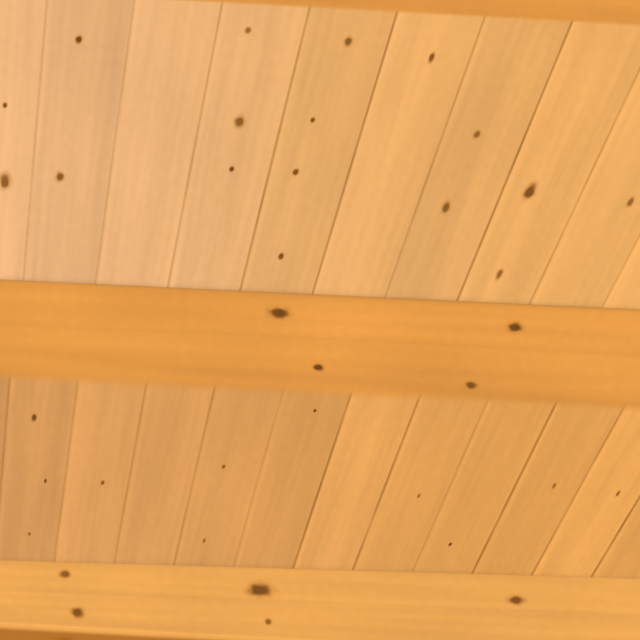
Write a WebGL 1 fragment shader that draws this texture.

```glsl
precision highp float;
// Pine ceiling: two bays of leaning, converging boards between three beams.
// Each bay maps to (board index, depth) space, where seams, grain and knots
// come from hashes and gradient noise; the beams are laid over the bays.
uniform vec2 u_resolution;

// Beam edges as (height at left, slope), measured downward from the top
const vec2 TOP_BEAM_END = vec2(-0.016, 0.055);
const vec2 MID_BEAM_START = vec2(0.437, 0.047);
const vec2 MID_BEAM_END = vec2(0.589, 0.049);
const vec2 LOW_BEAM_START = vec2(0.875, 0.029);
const vec2 LOW_BEAM_END = vec2(0.978, 0.055);
// First seam and board pitch, each at the (far, near) end of a bay
const vec2 UPPER_SEAM = vec2(0.074, 0.036);
const vec2 UPPER_PITCH = vec2(0.1367, 0.113);
const vec2 LOWER_SEAM = vec2(0.122, 0.085);
const vec2 LOWER_PITCH = vec2(0.1066, 0.0932);
const float SEAM_WIDTH = 0.0018;
const float BOARD_CONTRAST = 0.07;
const float GRAIN_CONTRAST = 0.045;
const float BOARD_KNOT_CHANCE = 0.52;
const float BEAM_KNOT_CHANCE = 0.75;

const vec3 PINK_PINE = vec3(0.905, 0.69, 0.48);
const vec3 GOLD_PINE = vec3(0.925, 0.675, 0.385);
const vec3 DULL_PINE = vec3(0.85, 0.605, 0.355);
const vec3 WARM_PINE = vec3(0.90, 0.635, 0.33);
const vec3 BEAM_PINE = vec3(0.91, 0.61, 0.28);
const vec3 PALE_BEAM = vec3(0.935, 0.66, 0.335);
const vec3 SEAM_BROWN = vec3(0.58, 0.38, 0.17);
const vec3 HALO_BROWN = vec3(0.74, 0.48, 0.20);
const vec3 KNOT_BROWN = vec3(0.40, 0.24, 0.09);
const vec3 LIP_BROWN = vec3(0.69, 0.42, 0.15);

vec2 hash2(vec2 p) {
  vec3 q = fract(p.xyx * vec3(0.1031, 0.1030, 0.0973));
  q += dot(q, q.yzx + 33.33);
  return fract((q.xx + q.yz) * q.zy);
}

float gradientAt(vec2 cell, vec2 offset) {
  return dot(hash2(cell + 71.0) * 2.0 - 1.0, offset);
}

float noise(vec2 p) {
  vec2 i = floor(p), f = fract(p), e = vec2(1.0, 0.0);
  vec2 s = f * f * f * (f * (f * 6.0 - 15.0) + 10.0);
  float a = mix(gradientAt(i, f), gradientAt(i + e, f - e), s.x);
  float b = mix(gradientAt(i + e.yx, f - e.yx), gradientAt(i + 1.0, f - 1.0), s.x);
  return 1.4 * mix(a, b, s.y);
}

float edgeAt(vec2 edge, float x) { return edge.x + edge.y * x; }

// At most one knot per cell; 'along' is the unit axis of the grain
vec3 addKnots(vec3 wood, vec2 q, vec2 cellSize, vec2 along, float radius, float chance, float seed) {
  vec2 id = floor(q) + seed;
  vec2 kind = hash2(id + 13.0), trait = hash2(id + 47.0);
  vec2 d = (fract(q) - mix(vec2(0.3), vec2(0.7), hash2(id))) * cellSize;
  float stretch = 1.1 + 0.9 * trait.y * trait.y;
  float r = radius * mix(0.35, 1.0, trait.x * trait.x);
  float dist = length(d / (1.0 + along * (stretch - 1.0))) / r;
  dist += 0.25 * noise(d * 90.0 + id);
  float present = step(kind.x, chance);
  wood = mix(wood, HALO_BROWN, present * 0.55 * (1.0 - smoothstep(0.6, 1.5, dist)));
  float core = 1.0 - smoothstep(0.35, 1.0, dist);
  return mix(wood, KNOT_BROWN, present * core * mix(0.45, 0.9, kind.y));
}

vec3 boards(vec2 p, float top, float bottom, vec2 seam, vec2 pitch, vec3 leftTone,
            vec3 rightTone, float rows, float knotRadius, float seed) {
  float depth = (p.y - top) / (bottom - top);
  float width = mix(pitch.x, pitch.y, depth);
  float k = (p.x - mix(seam.x, seam.y, depth)) / width;
  vec2 trait = hash2(vec2(floor(k), seed));
  vec3 wood = mix(leftTone, rightTone, smoothstep(0.0, 0.9, p.x + 0.2 * (trait.y - 0.5)));

  // Tone per board, then broad streaks and fine grain along it
  float streak = noise(vec2(k * 3.0 + seed, depth * 0.7));
  float grain = noise(vec2(k * 13.0, depth * 2.5 + seed));
  wood *= 1.0 + BOARD_CONTRAST * (trait.x - 0.5) + GRAIN_CONTRAST * (streak + 0.6 * grain);

  // Seams differ in depth and fade in places
  float seamId = floor(k + 0.5);
  float gap = (k - seamId) * width;
  float strength = mix(0.2, 0.8, hash2(vec2(seamId, seed + 5.0)).x) * mix(0.6, 1.0, p.x);
  strength *= 0.85 + 0.5 * noise(vec2(seamId * 3.7, depth * 5.0 + seed));
  float soft = max(SEAM_WIDTH, 1.0 / u_resolution.y);
  wood *= 1.0 + 0.04 * exp(-abs(gap - 0.006) / 0.004);
  wood = mix(wood, SEAM_BROWN, strength * (1.0 - smoothstep(0.2 * soft, 1.8 * soft, abs(gap))));

  vec2 cellSize = vec2(width, (bottom - top) / rows);
  return addKnots(wood, vec2(k, depth * rows), cellSize, vec2(0.0, 1.0), knotRadius, BOARD_KNOT_CHANCE, seed);
}

vec3 beam(vec2 p, float top, float bottom, vec3 tone, float seed) {
  float depth = (p.y - top) / (bottom - top);
  float grain = noise(vec2(p.x * 2.5 + seed, depth * 9.0));
  float cloud = noise(p * vec2(5.0, 9.0) + seed);
  float crack = exp(-abs(depth - 0.45 - 0.03 * noise(vec2(p.x * 4.0, seed))) / 0.02);
  vec3 wood = tone * (1.0 + 0.04 * grain + 0.03 * cloud - 0.03 * crack);
  wood *= 1.0 - 0.04 * smoothstep(0.6, 1.0, depth);
  vec2 cellSize = vec2(1.0 / 3.2, (bottom - top) / 2.0);
  return addKnots(wood, vec2(p.x * 3.2, depth * 2.0), cellSize, vec2(1.0, 0.0), 0.0145, BEAM_KNOT_CHANCE, seed);
}

void main() {
  vec2 p = gl_FragCoord.xy / u_resolution;
  p.y = 1.0 - p.y;
  float soft = max(0.0018, 1.0 / u_resolution.y);
  float topEnd = edgeAt(TOP_BEAM_END, p.x);
  float midStart = edgeAt(MID_BEAM_START, p.x), midEnd = edgeAt(MID_BEAM_END, p.x);
  float lowStart = edgeAt(LOW_BEAM_START, p.x), lowEnd = edgeAt(LOW_BEAM_END, p.x);

  // Two bays of boards
  vec3 upper = boards(p, topEnd, midStart, UPPER_SEAM, UPPER_PITCH, PINK_PINE, GOLD_PINE, 4.0, 0.011, 3.0);
  vec3 lower = boards(p, midEnd, lowStart, LOWER_SEAM, LOWER_PITCH, DULL_PINE, WARM_PINE, 3.0, 0.007, 29.0);
  vec3 color = mix(upper, lower, step(midStart + 0.05, p.y));

  // Beams and the thin shadows where they meet the boards
  float inMid = smoothstep(-soft, soft, p.y - midStart) * smoothstep(-0.009, 0.009, midEnd - p.y);
  color = mix(color, beam(p, topEnd - 0.15, topEnd, BEAM_PINE, 53.0), smoothstep(-0.004, 0.004, topEnd - p.y));
  color = mix(color, beam(p, midStart, midEnd, BEAM_PINE, 61.0), inMid);
  color = mix(color, beam(p, lowStart, lowEnd, PALE_BEAM, 83.0), smoothstep(-soft, soft, p.y - lowStart));
  color *= 1.0 - 0.14 * exp(-abs(p.y - midStart) / 0.003) - 0.08 * exp(-abs(p.y - lowStart) / 0.003);
  color *= 1.0 + 0.08 * exp(-abs(p.y - lowEnd + 0.004) / 0.004);
  color = mix(color, LIP_BROWN, 0.85 * smoothstep(0.0, 0.008, p.y - lowEnd));

  color *= 1.0 + 0.014 * noise(p * 75.0) + 0.02 * noise(p * 6.0);
  gl_FragColor = vec4(color, 1.0);
}
```
